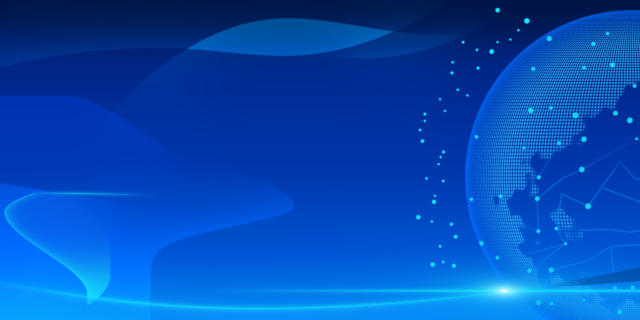
Write a Shadertoy shader that draws this background.

```glsl
// A deep blue backdrop with translucent ribbons, a dotted globe and a horizon flare.
// Ribbons are soft fills beside curves; the globe is a lat/long dot grid masked by
// gradient noise, with a jittered cell network and hashed sparks.

const vec2  GLOBE = vec2(1.974, 0.448);   // units of canvas height
const float GLOBE_R = 0.52;
const vec2  FLARE = vec2(1.576, 0.091);
const float DOT_STEP = 0.021;             // radians
const float NET_CELL = 0.085;
const int   SPARKS = 34;
const vec3  NIGHT = vec3(0.0, 0.08, 0.28);
const vec3  NAVY  = vec3(0.0, 0.15, 0.54);
const vec3  ROYAL = vec3(0.0, 0.21, 0.67);
const vec3  AZURE = vec3(0.0, 0.32, 0.82);
const vec3  SKY   = vec3(0.01, 0.54, 0.96);
const vec3  CYAN  = vec3(0.08, 0.90, 0.99);

float px;   // one pixel in canvas units

float hash(vec2 p) {
    vec3 q = fract(p.xyx * vec3(0.1031, 0.1030, 0.0973));
    q += dot(q, q.yzx + 33.33);
    return fract((q.x + q.y) * q.z);
}

float gradDot(vec2 cell, vec2 f) {
    float a = 6.2832 * hash(cell);
    return dot(vec2(cos(a), sin(a)), f);
}

float noise(vec2 p) {
    vec2 i = floor(p), f = p - i, u = f * f * (3.0 - 2.0 * f), e = vec2(0, 1);
    return mix(mix(gradDot(i, f), gradDot(i + e.yx, f - e.yx), u.x),
               mix(gradDot(i + e, f - e), gradDot(i + 1.0, f - 1.0), u.x), u.y);
}

float rise(float a, float b, float x) { return smoothstep(a, b, x); }
float fall(float a, float b, float x) { return 1.0 - smoothstep(a, b, x); }
float inside(float d) { return rise(-px, px, d); }
float disc(vec2 p, float r) { return inside(r - length(p)); }
float line(float d, float w) { return exp(-abs(d) / w); }
// Fill that is brightest at its edge and fades inward
float sheet(float d, float depth) { return inside(d) * line(d, depth); }

float segment(vec2 p, vec2 a, vec2 b) {
    vec2 v = b - a;
    return length(p - a - v * clamp(dot(p - a, v) / dot(v, v), 0.0, 1.0));
}

vec3 backdrop(float y) {
    vec3 c = mix(SKY, AZURE, rise(-0.02, 0.25, y));
    c = mix(c, ROYAL, rise(0.18, 0.52, y));
    c = mix(c, NAVY, rise(0.45, 0.82, y));
    return mix(c, NIGHT, rise(0.75, 1.0, y));
}

// Crossing veils along the top
vec3 topVeils(vec2 p) {
    float l = min(p.x - 0.9, 0.0), r = max(p.x - 0.88, 0.0);
    float s = min(p.x - 0.5, 0.0), t = max(p.x - 1.14, 0.0);
    float crest = 0.943 - 0.96 * l * l - 0.05 * rise(0.9, 1.35, p.x) - p.y;
    float trough = p.y - 0.85 + 0.24 * s * s + 0.025 * rise(0.5, 0.9, p.x) - 0.62 * r * r;
    float fold = p.y - 0.818 - 0.75 * t * t;
    float fade = rise(0.25, 0.65, p.x) * fall(1.15, 1.55, p.x);
    float glow = fade * (0.65 * inside(crest) * inside(trough) + 0.4 * sheet(crest, 0.12));
    glow += 0.4 * sheet(fold, 0.05) * rise(0.95, 1.2, p.x) * fall(1.3, 1.6, p.x);
    glow += 0.3 * sheet(trough, 0.09) * fall(1.2, 1.45, p.x);
    return vec3(0.0, 0.20, 0.24) * glow;
}

// Layered waves and the twisted ribbon at lower left
vec3 leftWaves(vec3 col, vec2 p) {
    float hill = 0.70 - 0.22 * rise(0.2, 0.68, p.x) - p.y;
    col += vec3(0.0, 0.035, 0.13) * sheet(hill, 0.2) * fall(0.25, 0.68, p.x);
    float dy = (p.y - 0.355) / (p.y > 0.355 ? 0.156 : 0.083);
    float tongue = 0.47 + 0.45 * exp(-dy * dy) - p.x;
    col += vec3(0.0, 0.07, 0.13) * sheet(tongue, 0.35) * fall(0.3, 0.5, p.y);
    col += vec3(0.0, 0.08, 0.14) * inside(0.427 - 0.16 * p.x - p.y) * fall(0.1, 0.5, p.x);

    float up = max(p.y - 0.336, 0.0), hi = max(p.y - 0.22, 0.0), lo = max(0.14 - p.y, 0.0);
    float left = p.x - 0.273 + 0.26 * rise(0.08, 0.34, p.y) - 25.0 * up * up;
    float right = 0.345 - 4.8 * hi * hi - 8.0 * lo * lo - p.x;
    float body = inside(left) * inside(right) * inside(0.396 - p.y) * rise(0.03, 0.06, p.y);
    float heat = fall(0.06, 0.3, p.y);
    col = mix(col, mix(AZURE + 0.06, CYAN, heat * 0.85), body * (0.3 + 0.6 * heat));
    col = mix(col, CYAN, body * line(left, 0.018) * 0.55);
    float rim = rise(0.06, 0.25, p.x) * fall(0.25, 0.52, p.x);
    return mix(col, CYAN, 0.65 * rim * line(p.y - 0.4 + 0.02 * p.x, 0.004));
}

float landMask(vec2 p, vec2 lonLat, float limb) {
    float mainland = p.y - 0.453 - 0.9 * (p.x - 1.667);
    float island = 0.055 - length(p - vec2(1.75, 0.285));
    float d = max(max(mainland, 0.144 - 1.2 * limb), island);
    return rise(-0.01, 0.02, d + 0.12 * noise(lonLat * 5.0) + 0.06 * noise(lonLat * 14.0));
}

vec2 netNode(vec2 c) { return (c + 0.15 + 0.7 * vec2(hash(c), hash(c + 57.0))) * NET_CELL; }

vec3 globe(vec3 col, vec2 p) {
    vec2 q = (p - GLOBE) / GLOBE_R;
    float limb = (1.0 - length(q)) * GLOBE_R, ball = inside(limb);
    float z = sqrt(max(1.0 - dot(q, q), 0.001));
    vec2 lonLat = vec2(atan(q.x, z), asin(clamp(q.y, -1.0, 1.0)));
    vec2 g = (fract(lonLat / DOT_STEP) - 0.5) * DOT_STEP * GLOBE_R * vec2(z, max(z, 0.4));
    float dots = disc(g, 0.0032) * landMask(p, lonLat, limb);
    col = mix(col, mix(AZURE, vec3(0.2, 0.72, 0.96), rise(0.0, 0.15, limb)), ball * dots * 0.8);
    col += vec3(0.0, 0.12, 0.2) * ball * line(limb, 0.012);

    float web = 0.0, nodes = 0.0;
    for (int k = 0; k < 9; k++) {
        vec2 c = floor(p / NET_CELL) + vec2(k % 3, k / 3) - 1.0, a = netNode(c);
        float r = hash(c + 11.0);
        nodes = max(nodes, step(0.45, r) * disc(p - a, 0.003 + 0.006 * r * r));
        vec2 next = c + vec2(r < 0.4 || r > 0.7, r > 0.4);
        web = max(web, fall(0.0, 0.001 + px, segment(p, a, netNode(next))));
    }
    web *= fall(0.4, 0.6, p.y) * rise(1.58, 1.72, p.x);
    col = mix(col, SKY, ball * web * 0.55);
    return mix(col, CYAN, ball * nodes * 0.9);
}

// Sparks in an arc outside the globe
float sparks(vec2 p) {
    float s = 0.0;
    for (int i = 0; i < SPARKS; i++) {
        vec2 id = vec2(i, 7);
        float a = mix(2.15, 3.65, (id.x + hash(id)) / float(SPARKS));
        float r = 0.57 + 0.11 * hash(id + 19.0), h = hash(id + 43.0);
        s = max(s, disc(p - GLOBE - r * vec2(cos(a), sin(a)), 0.0035 + 0.005 * h * h * h));
    }
    return s;
}

// Curved horizon, dark wedge and flare
vec3 horizon(vec3 col, vec2 p) {
    vec2 f = p - FLARE;
    float u = p.x - 0.8, d = p.y - 0.036 - (u < 0.0 ? 0.13 : 0.09) * u * u;
    float wedge = inside(-d) * inside(f.y - 0.07 * f.x) * rise(1.62, 1.85, p.x);
    col = mix(col, vec3(0.0, 0.27, 0.6), 0.75 * wedge);
    col = mix(col, SKY + 0.05, 0.5 * sheet(-d, 0.08) * (1.0 - wedge));
    col = mix(col, CYAN, 0.75 * line(d, 0.007) * fall(1.5, 1.75, p.x) * rise(-0.1, 0.4, p.x));
    col = mix(col, SKY, 0.75 * line(length(f * vec2(0.6, 2.2)), 0.13));
    col = mix(col, CYAN, 0.9 * line(f.y, 0.005) * rise(0.55, 1.5, p.x));
    col = mix(col, CYAN, line(length(f * vec2(0.45, 1.6)), 0.04));
    return mix(col, vec3(1), line(length(f * vec2(0.5, 1.2)), 0.016));
}

void mainImage(out vec4 fragColor, in vec2 fragCoord) {
    px = 1.0 / iResolution.y;
    vec2 p = fragCoord * px;
    vec3 col = leftWaves(backdrop(p.y) + topVeils(p), p);
    col = horizon(globe(col, p), p);
    fragColor = vec4(clamp(mix(col, CYAN, sparks(p)), 0.0, 1.0), 1.0);
}
```
